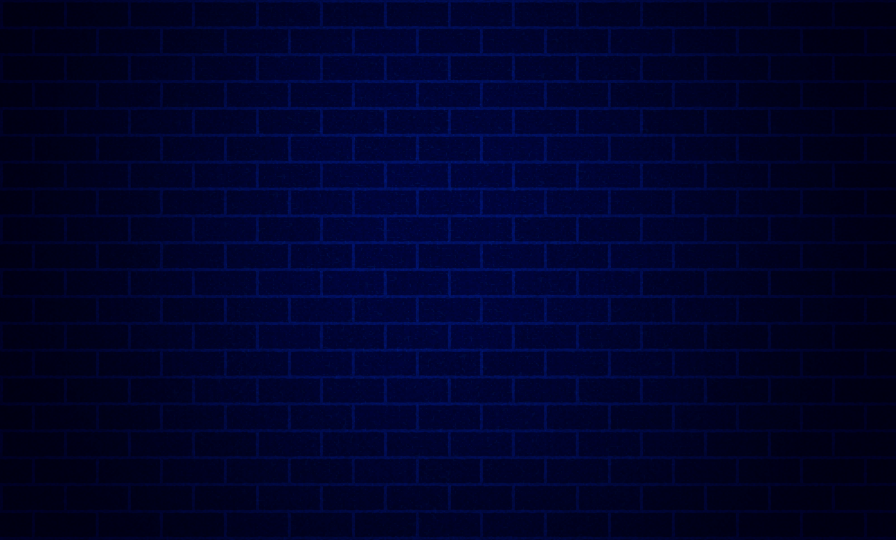
Give the GLSL for this pattern, as a Shadertoy shader.

```glsl
const vec2 BRICKS = vec2(14.0, 20.1);        // repeats across and down
const vec2 WALL_SHIFT = vec2(0.022, 0.035);  // first joint, in bricks
const float JOINT_HALF = 0.0027;             // half joint width, canvas heights
const float JOINT_SOFT = 0.0012;
const float JOINT_WOBBLE = 0.0014;
const float GRAIN_SCALE = 300.0;             // grains per canvas height
const float GRAIN_AMOUNT = 0.32;
const float BRICK_VARIATION = 0.10;
const vec2 LIGHT_CENTER = vec2(0.49, 0.58);
const vec2 LIGHT_RADIUS = vec2(0.56, 1.0);
const vec3 BRICK_DARK = vec3(0.0, 0.0, 0.075);
const vec3 BRICK_LIT = vec3(0.0, 0.016, 0.225);
const vec3 JOINT_DARK = vec3(0.0, 0.004, 0.14);
const vec3 JOINT_LIT = vec3(0.0, 0.065, 0.39);
const vec3 SPECK_COLOR = vec3(0.0, 0.06, 0.10);

float hash(vec2 p) {
    return fract(sin(dot(p, vec2(127.1, 311.7))) * 43758.5453);
}

float valueNoise(vec2 p) {
    vec2 cell = floor(p);
    vec2 f = fract(p);
    f = f * f * (3.0 - 2.0 * f);
    float low = mix(hash(cell), hash(cell + vec2(1.0, 0.0)), f.x);
    float high = mix(hash(cell + vec2(0.0, 1.0)), hash(cell + 1.0), f.x);
    return mix(low, high, f.y);
}

void mainImage(out vec4 fragColor, in vec2 fragCoord) {
    vec2 uv = fragCoord / iResolution.xy;
    float aspect = iResolution.x / iResolution.y;
    vec2 pos = vec2(uv.x * aspect, uv.y);

    // Running bond, rows counted from the top
    vec2 wall = vec2(uv.x, 1.0 - uv.y) * BRICKS - WALL_SHIFT;
    wall.x += 0.5 * mod(floor(wall.y), 2.0);
    vec2 brickId = floor(wall);
    vec2 local = fract(wall);

    // Distance to the nearest joint, roughened along its edges
    vec2 brickSize = vec2(aspect, 1.0) / BRICKS;
    vec2 toJoint = min(local, 1.0 - local) * brickSize;
    float edge = min(toJoint.x, toJoint.y) - JOINT_HALF;
    edge += JOINT_WOBBLE * (valueNoise(pos * GRAIN_SCALE * 0.6) - 0.5);
    float soft = max(JOINT_SOFT, 0.75 / iResolution.y);
    float joint = 1.0 - smoothstep(-soft, soft, edge);

    // Wide oval pool of light
    float falloff = length((uv - LIGHT_CENTER) / LIGHT_RADIUS);
    float light = 1.0 - smoothstep(0.05, 1.0, falloff);

    vec3 brick = mix(BRICK_DARK, BRICK_LIT, light);
    brick *= 1.0 + BRICK_VARIATION * (hash(brickId) - 0.5);
    vec3 color = mix(brick, mix(JOINT_DARK, JOINT_LIT, light), joint);

    // Fine grain and sparse brighter specks
    float grain = valueNoise(pos * GRAIN_SCALE + 17.0);
    color *= 1.0 + GRAIN_AMOUNT * (grain - 0.5);
    float speck = smoothstep(0.72, 0.98, valueNoise(pos * GRAIN_SCALE + 91.0));
    color += SPECK_COLOR * speck * light * 0.6;

    fragColor = vec4(color, 1.0);
}
```
